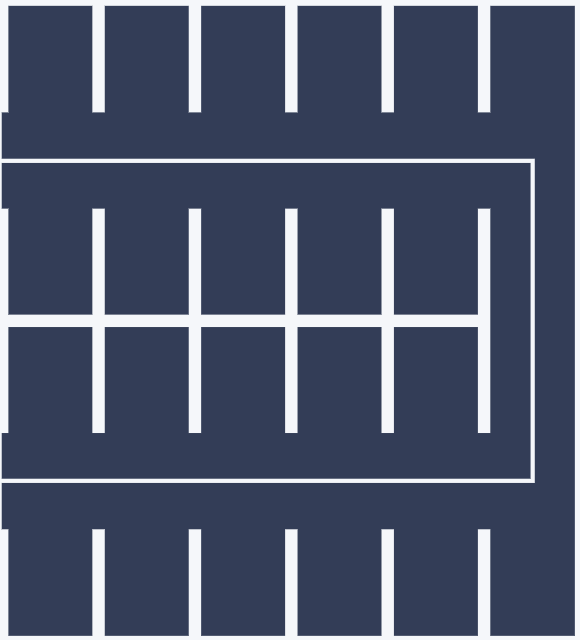
Reproduce this pattern procedurally as a Shadertoy shader.

```glsl
// Parking lot plan: rows of bays in white lines on dark blue, with a lane loop.
// Lengths are fractions of the canvas height.
const vec3 ASPHALT = vec3(0.20, 0.24, 0.34);
const vec3 PAINT = vec3(0.96, 0.97, 0.98);
const float MID_Y = 0.4987;         // mirror axis of the lot
const float BAY_PITCH = 0.1506;     // spacing of the bay dividers
const float FIRST_DIVIDER = 0.0034; // centre of the leftmost divider
const float LAST_INDEX = 5.0;       // six dividers, 0 to 5
const float DIVIDER_HALF = 0.0097;  // half width of the thick lines
const float INNER_REACH = 0.1753;   // middle dividers, from the axis
const float OUTER_START = 0.3257;   // outer dividers begin here
const float WALL_Y = 0.4922;        // inner face of top and bottom walls
const float WALL_LEFT = 0.0027;
const float WALL_RIGHT = 0.8982;
const float LANE_Y = 0.2500;        // lane line, from the axis
const float LANE_RIGHT = 0.8323;
const float LANE_HALF = 0.0033;     // half width of the lane line

// Vertical dividers: one middle row and two mirrored outer rows
float dividers(vec2 p) {
    float index = clamp(round((p.x - FIRST_DIVIDER) / BAY_PITCH), 0.0, LAST_INDEX);
    float across = abs(p.x - FIRST_DIVIDER - index * BAY_PITCH) - DIVIDER_HALF;
    float along = min(p.y - INNER_REACH, OUTER_START - p.y);
    return max(across, along);
}

// Horizontal line shared by the two middle rows
float spine(vec2 p) {
    float end = FIRST_DIVIDER + LAST_INDEX * BAY_PITCH + DIVIDER_HALF;
    return max(p.y - DIVIDER_HALF, p.x - end);
}

// Square-cornered lane outline that runs off the left side
float laneLoop(vec2 p) {
    return abs(max(p.x - LANE_RIGHT, p.y - LANE_Y)) - LANE_HALF;
}

// Surrounding walls
float walls(vec2 p) {
    return min(WALL_Y - p.y, min(p.x - WALL_LEFT, WALL_RIGHT - p.x));
}

void mainImage(out vec4 fragColor, in vec2 fragCoord) {
    vec2 p = fragCoord / iResolution.y;
    p.y = abs(p.y - MID_Y); // fold the lot about its axis

    float d = min(min(dividers(p), spine(p)), min(laneLoop(p), walls(p)));
    float coverage = clamp(0.5 - d * iResolution.y, 0.0, 1.0);
    fragColor = vec4(mix(ASPHALT, PAINT, coverage), 1.0);
}
```
